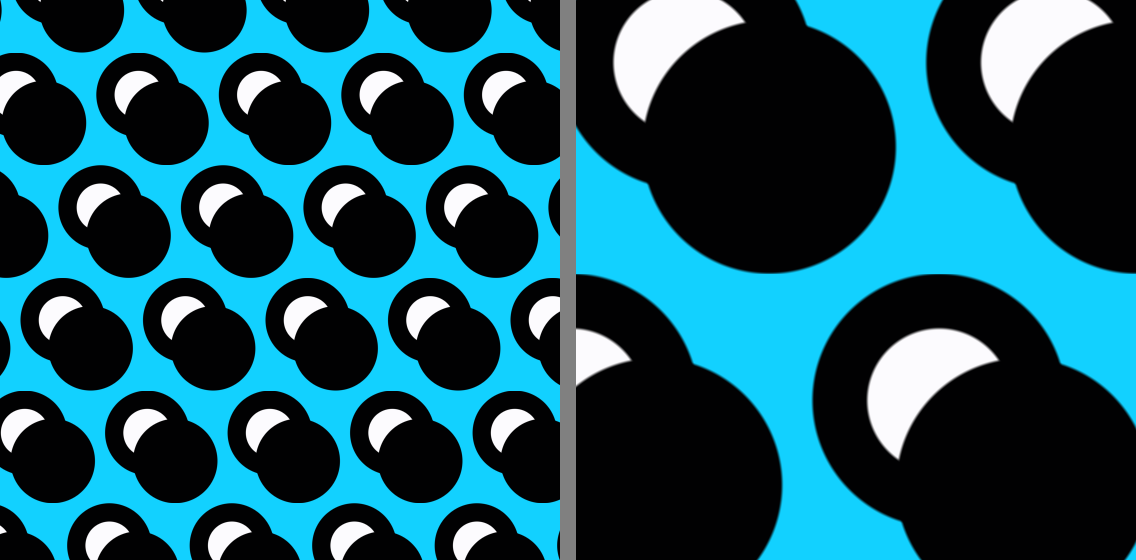
Left, the full canvas; right, a detail of the centre.
This pattern is drawn by a Shadertoy shader. Its source:

```glsl
// Staggered rows of paired black discs on cyan: a ring with a white eye,
// partly covered by a second disc so that only a crescent stays lit.
// Each pair fits one cell of a sheared lattice, drawn with circle distances.

#define PITCH vec2(0.21875, 0.2012)      // spacing across and down
#define ROW_SHIFT -0.0677                // sideways step per row
#define RING_ORIGIN vec2(0.2474, 0.1693) // one ring centre, from the top left
#define COVER_OFFSET vec2(0.0499, 0.0503)
#define DISC_RADIUS 0.0754
#define EYE_RADIUS 0.0428
#define EDGE_SOFTNESS 0.0012
#define CYAN vec3(0.07, 0.82, 1.0)
#define BLACK vec3(0.004, 0.004, 0.008)
#define WHITE vec3(0.99, 0.985, 0.995)

float circle(vec2 p, float radius) {
    return length(p) - radius;
}

float coverage(float dist, float softness) {
    return 1.0 - smoothstep(-softness, softness, dist);
}

// Position relative to the middle of the nearest disc pair
vec2 latticeCell(vec2 p) {
    float row = floor(p.y / PITCH.y + 0.5);
    p -= row * vec2(ROW_SHIFT, PITCH.y);
    p.x -= PITCH.x * floor(p.x / PITCH.x + 0.5);
    return p;
}

void mainImage(out vec4 fragColor, in vec2 fragCoord) {
    // Canvas units, with y running down from the top
    vec2 p = vec2(fragCoord.x, iResolution.y - fragCoord.y) / iResolution.y;
    float softness = max(EDGE_SOFTNESS, 0.7 / iResolution.y);

    vec2 cell = latticeCell(p - RING_ORIGIN - 0.5 * COVER_OFFSET);
    vec2 ringPos = cell + 0.5 * COVER_OFFSET;
    vec2 coverPos = cell - 0.5 * COVER_OFFSET;

    // Layers from back to front: ring, eye, covering disc
    float ring = circle(ringPos, DISC_RADIUS);
    float eye = circle(ringPos, EYE_RADIUS);
    float cover = circle(coverPos, DISC_RADIUS);

    vec3 color = mix(CYAN, BLACK, coverage(ring, softness));
    color = mix(color, WHITE, coverage(eye, softness));
    color = mix(color, BLACK, coverage(cover, softness));
    fragColor = vec4(color, 1.0);
}
```
